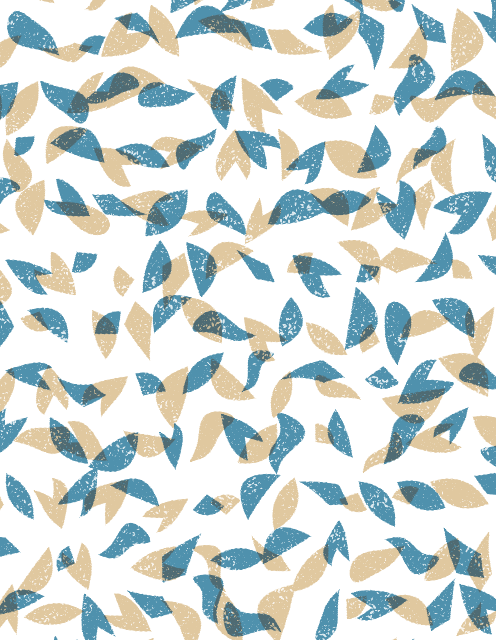
Give the GLSL for this pattern, as a WebGL 2 fragment shader.

```glsl
#version 300 es
precision highp float;
// Scattered cut-out petals in blue and sand, overprinted with a worn, speckled ink grain.

uniform vec2 u_resolution;
out vec4 fragColor;

const float PI = 3.14159265;
const float CELLS_ACROSS = 8.6;
const vec3 PAPER = vec3(1.0);
const vec3 SAND = vec3(0.88, 0.785, 0.625);
const vec3 BLUE = vec3(0.31, 0.57, 0.68);
const vec3 OVERLAP = vec3(0.31, 0.42, 0.45);

vec3 hash3(vec2 cell, float seed) {
  vec3 v = fract(vec3(cell.xyx + seed * 7.31) * vec3(0.1031, 0.1030, 0.0973));
  v += dot(v, v.yxz + 33.33);
  return fract((v.xxy + v.yzz) * v.zyx);
}

mat2 rotation(float angle) {
  float c = cos(angle), s = sin(angle);
  return mat2(c, s, -s, c);
}

// Coverage of the region where d < 0, one pixel soft.
float coverage(float d) {
  float slope = length(vec2(dFdx(d), dFdy(d)));
  return clamp(0.5 - d / max(slope, 1e-5), 0.0, 1.0);
}

// Slow blotches in 0..1 from layered sines.
float blotches(vec2 p) {
  float wave = sin(p.x * 5.1 + 2.0 * sin(p.y * 3.7)) + sin(p.y * 6.3 + 2.0 * sin(p.x * 4.3));
  return 0.5 + 0.25 * wave;
}

// Profiles: half width along the petal, x in -1..1.
float leafWidth(float x) { return 1.0 - x * x; }
float dropWidth(float x) { return (1.0 + x) * sqrt(max(1.0 - x, 0.0)); }
float kiteWidth(float x) { return min((1.0 + x) / 1.35, (1.0 - x) / 0.65); }

// Petal drawn around a curved spine; notch > 0 cuts a wedge in its blunt end.
float petal(vec2 p, float width, float bend, float sway, float notch) {
  float y = p.y - bend * (1.0 - p.x * p.x) - sway * sin(PI * p.x);
  float d = max(abs(y) - width, abs(p.x) - 1.0);
  float wedge = p.x - 0.15 - 1.5 * abs(y - 0.08);
  return notch > 0.0 ? max(d, wedge) : d;
}

// Small quarter-round chip.
float chip(vec2 p) {
  p += 0.3;
  return max(length(p) - 0.72, -min(p.x + 0.15 * p.y, p.y));
}

// Picks one kind of shape from the random values a and b.
float randomShape(vec2 p, vec3 a, vec3 b) {
  float kind = a.z;
  float side = b.x - 0.5;
  float plump = mix(0.34, 0.5, b.y);
  if (kind < 0.32) return petal(p, plump * leafWidth(p.x), side * 1.1, 0.0, 0.0);
  if (kind < 0.52) return petal(p, plump * 0.85 * dropWidth(p.x), side * 0.5, side * 0.5, 0.0);
  if (kind < 0.76) return petal(p, plump * 1.15 * dropWidth(p.x), side * 0.5, side * 0.15, 1.0);
  if (kind < 0.90) return petal(p, plump * kiteWidth(p.x), side * 0.6, 0.0, 0.0);
  return chip(p);
}

// Nearest petal on a staggered, jittered grid.
float petalField(vec2 p, float seed) {
  float nearest = 10.0;
  for (int j = -1; j <= 1; j++) {
    float row = floor(p.y) + float(j);
    vec2 shifted = p + vec2(0.5 * mod(row, 2.0), 0.0);
    for (int i = -1; i <= 1; i++) {
      vec2 cell = vec2(floor(shifted.x) + float(i), row);
      vec3 a = hash3(cell, seed);
      vec3 b = hash3(cell, seed + 5.0);
      vec2 center = cell + 0.5 + 0.4 * (a.xy - 0.5);
      float size = mix(0.43, 0.56, fract(b.y * 17.0));
      vec2 local = rotation(2.0 * PI * b.z) * (shifted - center) / size;
      nearest = min(nearest, size * randomShape(local, a, b));
    }
  }
  return nearest + 0.006 * sin(p.x * 71.0 + 3.0 * sin(p.y * 43.0)) * sin(p.y * 83.0);
}

// Cellular specks of bare paper; blotches decide how large they grow.
float specks(vec2 p, float seed, float amount) {
  float radius = amount * mix(0.25, 1.25, blotches(p + seed));
  vec2 q = rotation(0.6) * p * vec2(25.0, 25.0);
  float nearest = 2.0;
  for (int j = -1; j <= 1; j++) {
    for (int i = -1; i <= 1; i++) {
      vec2 cell = floor(q) + vec2(i, j);
      vec3 h = hash3(cell, seed);
      vec2 offset = rotation(PI * h.x) * (q - cell - h.xy);
      nearest = min(nearest, length(offset * vec2(0.65, 1.3)) - radius * h.z * h.z * h.z + 0.12);
    }
  }
  return coverage(nearest);
}

float inkLayer(vec2 p, float seed, float wear) {
  return coverage(petalField(p, seed)) * (1.0 - 0.8 * specks(p, seed, wear));
}

void main() {
  vec2 p = gl_FragCoord.xy / u_resolution.x * CELLS_ACROSS + 20.0;
  float sand = inkLayer(p + vec2(0.45, 0.12), 3.0, 0.62);
  float blue = inkLayer(p, 11.0, 0.68);
  vec3 color = mix(PAPER, SAND, sand);
  color = mix(color, mix(BLUE, OVERLAP, sand), blue);
  fragColor = vec4(color, 1.0);
}
```
